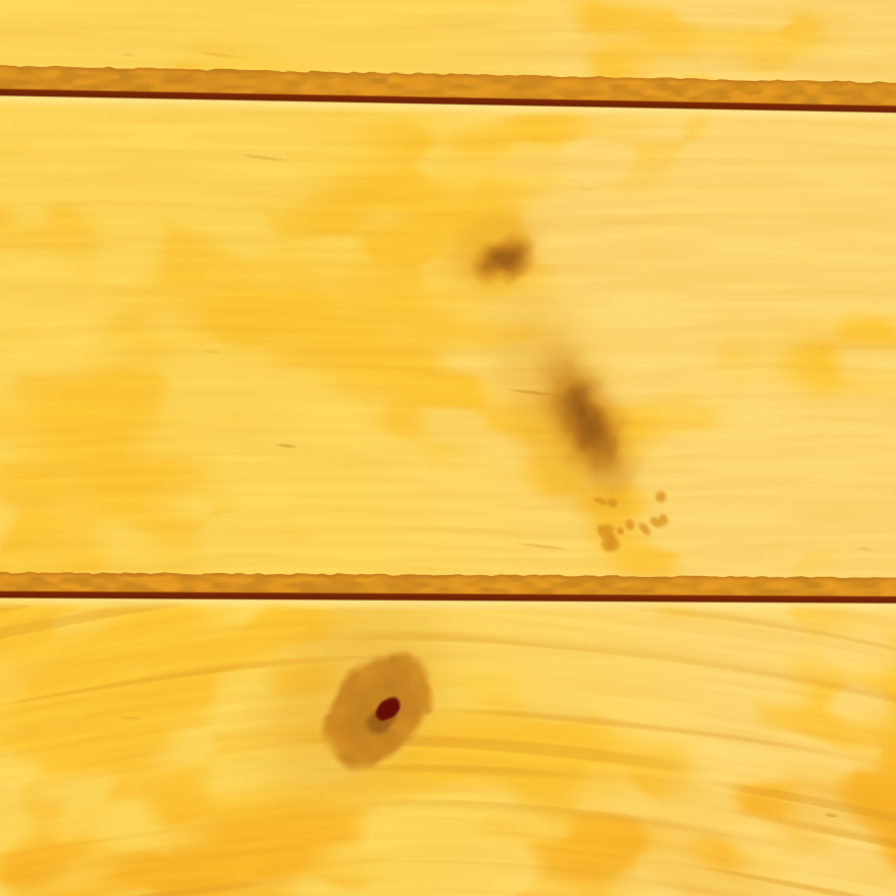
This texture is drawn by a Shadertoy shader. Its source:

```glsl
// Varnished pine boards with horizontal grooves, three knots, soft mottling and fine grain.

const vec3 HONEY = vec3(0.99, 0.83, 0.35);
const vec3 PALE  = vec3(0.99, 0.835, 0.43);
const vec3 GOLD  = vec3(0.99, 0.77, 0.21);
const vec3 AMBER = vec3(0.97, 0.69, 0.15);
const vec3 OCHRE = vec3(0.85, 0.57, 0.13);
const vec3 TAN   = vec3(0.74, 0.46, 0.12);
const vec3 BROWN = vec3(0.55, 0.33, 0.08);
const vec3 SEAM  = vec3(0.50, 0.16, 0.02);
const vec3 PIT   = vec3(0.40, 0.05, 0.03);
const vec3 SHINE = vec3(1.00, 0.91, 0.58);

const float GROOVE_Y = 0.3335;     // seam height of the lower groove at mid canvas
const float BOARD_HEIGHT = 0.554;
const float SEAM_HALF = 0.0038;
const float ARCH = 0.22;           // bend of the grain in the lowest board
const vec2 PIT_CENTER = vec2(0.433, 0.209);

// Knots: centre and half axes, then tilt, edge softness, core strength
const int KNOTS = 3;
const vec4 KNOT_SHAPE[KNOTS] = vec4[KNOTS](
    vec4(0.561, 0.711, 0.030, 0.021),
    vec4(0.654, 0.530, 0.068, 0.032),
    vec4(0.422, 0.208, 0.069, 0.050));
const vec3 KNOT_LOOK[KNOTS] = vec3[KNOTS](
    vec3(0.45, 0.45, 0.90), vec3(-1.12, 0.60, 0.90), vec3(0.92, 0.12, 0.22));

vec2 hash2(vec2 p) {
    vec3 a = fract(p.xyx * vec3(0.1031, 0.1030, 0.0973));
    a += dot(a, a.yzx + 33.33);
    return fract((a.xx + a.yz) * a.zy);
}

// Smooth cellular noise: tones of nearby feature points blended by distance
float mottle(vec2 p) {
    vec2 cell = floor(p);
    float tone = 0.0005, total = 0.001;
    for (int j = -1; j <= 1; j++)
    for (int i = -1; i <= 1; i++) {
        vec2 c = cell + vec2(i, j);
        vec2 d = c + 0.2 + 0.6 * hash2(c) - p;
        float w = max(1.0 - dot(d, d), 0.0);
        w *= w;
        tone += w * hash2(c + 71.0).x;
        total += w;
    }
    return tone / total;
}

// Filled ellipse, tilted by an angle, as a soft mask
float ellipse(vec2 p, vec2 axes, float tilt, float soft) {
    float c = cos(tilt), s = sin(tilt);
    float r = length(vec2(c * p.x + s * p.y, c * p.y - s * p.x) / axes);
    return 1.0 - smoothstep(1.0 - soft, 1.0 + soft, r);
}

vec3 wood(vec2 p) {
    float low = 1.0 - smoothstep(GROOVE_Y - 0.01, GROOVE_Y, p.y);
    float dx = p.x - 0.45;
    vec2 g = p + vec2(0.0, low * ARCH * dx * dx + 0.003 * sin(9.0 * p.x + 5.0 * p.y));

    // Broad tone: paler right of the middle, golden blotches elsewhere
    float blotch = 0.65 * mottle(g * vec2(5.0, 9.0)) + 0.35 * mottle(g * vec2(17.0, 31.0));
    float pale = smoothstep(0.3, 0.75, p.x + 0.5 * (mottle(p * 3.0 + 20.0) - 0.5));
    vec3 col = mix(HONEY, PALE, pale);
    col = mix(col, GOLD, smoothstep(0.48, 0.75, blotch + 0.10 * low - 0.08 * pale));

    // Amber stain near the lower edge
    float stain = 1.0 - smoothstep(0.02, 0.16, p.y - 0.07 * smoothstep(0.6, 1.0, p.x));
    col = mix(col, AMBER, 0.85 * stain * smoothstep(0.36, 0.66, blotch));

    // Fine fibres, with stronger growth lines in the lowest board
    float fibre = mottle(g * vec2(9.0, 150.0));
    float growth = smoothstep(0.62, 0.9, mottle(g * vec2(2.5, 75.0) + 40.0));
    col *= 1.0 + vec3(0.02, 0.05, 0.10) * (fibre - 0.5);
    return mix(col, OCHRE, growth * mix(0.05, 0.32, low));
}

vec3 addFlecks(vec3 col, vec2 p) {
    for (int i = 0; i < 14; i++) {
        vec2 h = hash2(vec2(i, 3)), k = hash2(vec2(i, 8));
        // Short dashes along the grain
        vec2 dash = vec2(0.006 + 0.022 * k.x, 0.0018);
        col = mix(col, TAN, 0.45 * k.y * ellipse(p - h, dash, -0.12, 0.6));
        // Specks gathered below the long knot
        vec2 speck = vec2(0.712, 0.418) + (k - 0.5) * vec2(0.085, 0.07);
        col = mix(col, OCHRE, 0.75 * ellipse(p - speck, 0.003 + 0.005 * h, h.x * 3.0, 0.6));
    }
    return col;
}

vec3 addKnots(vec3 col, vec2 p) {
    vec2 ragged = 0.010 * (vec2(mottle(p * 55.0), mottle(p * 55.0 + 9.0)) - 0.5);
    for (int i = 0; i < KNOTS; i++) {
        vec4 shape = KNOT_SHAPE[i];
        vec3 look = KNOT_LOOK[i];
        vec2 q = p - shape.xy + ragged;
        float halo = ellipse(q + vec2(0.35, -0.2) * shape.z, shape.zw * 1.7, look.x, 0.55);
        float body = ellipse(q, shape.zw, look.x, look.y);
        float core = ellipse(q, shape.zw * 0.55, look.x, 0.75);
        col = mix(col, OCHRE, 0.28 * halo);
        col = mix(col, mix(OCHRE, TAN, 0.2 + 0.6 * mottle(p * 70.0)), 0.88 * body);
        col = mix(col, BROWN, look.z * core * (0.6 + 0.4 * mottle(p * 90.0)));
    }
    vec2 q = p - PIT_CENTER + 0.5 * ragged;
    col = mix(col, BROWN, 0.7 * ellipse(q + vec2(0.009, 0.012), vec2(0.018, 0.012), 0.6, 0.35));
    return mix(col, PIT, ellipse(q, vec2(0.015, 0.011), 0.6, 0.2));
}

vec3 addGrooves(vec3 col, vec2 p, float px) {
    for (int i = 0; i < 2; i++) {
        float n = float(i);
        float slope = mix(-0.006, -0.019, n), width = mix(0.021, 0.026, n);
        float d = p.y - GROOVE_Y - n * BOARD_HEIGHT - slope * (p.x - 0.5);
        float top = SEAM_HALF + width + 0.0025 * (mottle(p * vec2(110.0, 30.0)) - 0.5);
        // Bright edge below, ochre bevel above, dark seam between
        col = mix(col, SHINE, 0.75 * smoothstep(-0.018, -SEAM_HALF, d) * step(d, 0.0));
        vec3 bevel = OCHRE * (0.92 + 0.16 * mottle(p * vec2(60.0, 160.0)));
        bevel = mix(bevel, TAN, 0.65 * smoothstep(top - 0.006, top, d));
        float mask = smoothstep(-px, px, d) * (1.0 - smoothstep(top - px, top + px, d));
        col = mix(col, bevel, mask);
        float edge = px + 0.0008;
        float seam = 1.0 - smoothstep(SEAM_HALF - edge, SEAM_HALF + edge, abs(d));
        col = mix(col, SEAM * (0.9 + 25.0 * d), seam);
    }
    return col;
}

void mainImage(out vec4 fragColor, in vec2 fragCoord) {
    vec2 p = fragCoord / iResolution.xy;
    vec3 col = addKnots(addFlecks(wood(p), p), p);
    fragColor = vec4(addGrooves(col, p, 0.75 / iResolution.y), 1.0);
}
```
